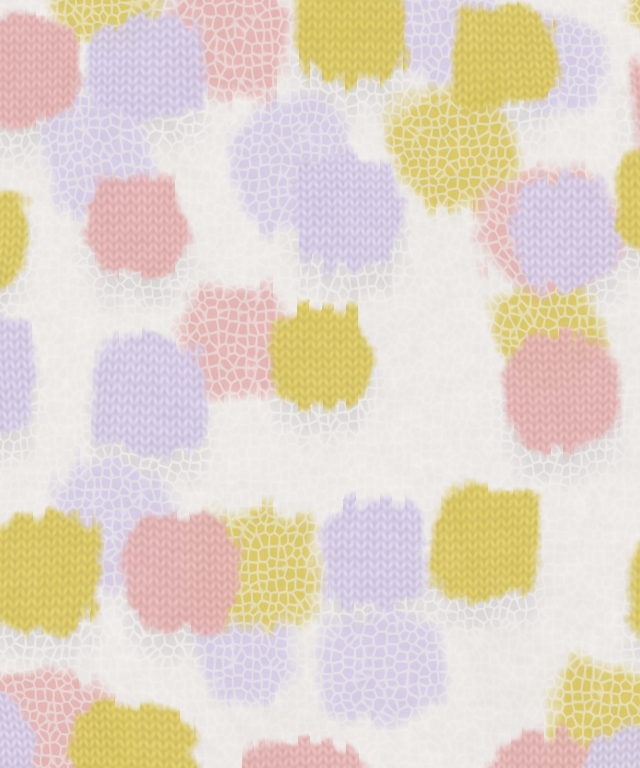
Reproduce this texture procedurally as a Shadertoy shader.

```glsl
const vec3 WOOL = vec3(0.930, 0.918, 0.908);
const vec3 SHADE = vec3(0.835, 0.825, 0.830);
const vec3 LILAC = vec3(0.855, 0.815, 0.925);
const vec3 PINK = vec3(0.915, 0.705, 0.700);
const vec3 YELLOW = vec3(0.870, 0.790, 0.350);
const vec2 STITCH = vec2(0.0155, 0.0125);

vec2 hash2(vec2 p) {
    vec3 q = fract(p.xyx * vec3(0.1031, 0.1030, 0.0973));
    q += dot(q, q.yzx + 33.33);
    return fract((q.xx + q.yz) * q.zy);
}

float noise(vec2 p) {
    vec2 i = floor(p), f = fract(p);
    f = f * f * (3.0 - 2.0 * f);
    float low = mix(hash2(i).x, hash2(i + vec2(1, 0)).x, f.x);
    float high = mix(hash2(i + vec2(0, 1)).x, hash2(i + vec2(1, 1)).x, f.x);
    return mix(low, high, f.y);
}

float fbm(vec2 p) {
    float sum = 0.0, amp = 0.5;
    for (int i = 0; i < 4; i++) {
        sum += amp * noise(p);
        p = p * 2.03 + 7.1;
        amp *= 0.5;
    }
    return sum;
}

mat2 rotate(float a) {
    float c = cos(a), s = sin(a);
    return mat2(c, s, -s, c);
}

vec3 yarnColor(float pick) {
    return pick < 0.41 ? LILAC : pick < 0.68 ? PINK : YELLOW;
}

// Scattered frayed spots: rgb is the yarn colour, a the coverage
vec4 spots(vec2 p, float cell, float seed, float soft, float tilt) {
    vec4 result = vec4(WOOL, 0.0);
    vec2 home = floor(p / cell);
    float column = hash2(vec2(floor(p.x / STITCH.x), seed)).x - 0.5;
    float ragged = fbm(p * 45.0 + seed) - 0.47;
    for (int j = -1; j <= 1; j++)
    for (int i = -1; i <= 1; i++) {
        vec2 id = home + vec2(i, j);
        vec2 place = hash2(id + seed);
        vec2 form = hash2(id + seed + 57.0);
        vec2 q = p - (id + 0.5 + 0.6 * (place - 0.5)) * cell;
        float fray = column * 0.014 * smoothstep(0.02, 0.06, abs(q.y));
        q = rotate((form.y - 0.5) * tilt) * q;
        q *= vec2(mix(0.88, 1.12, place.y), mix(1.1, 0.92, place.x));
        vec2 q2 = q * q;
        float radius = mix(0.066, 0.083, form.x);
        float d = pow(dot(q2, q2 * abs(q)), 0.2) * 0.5 + length(q) * 0.5;
        d += fray + ragged * 0.025 - radius;
        float a = smoothstep(soft, -soft, d) * step(form.y, 0.88);
        float total = a + result.a * (1.0 - a);
        vec3 yarn = yarnColor(fract(dot(id, vec2(0.7549, 0.5698)) + seed * 0.137));
        result = vec4(mix(result.rgb, yarn, a / max(total, 0.001)), total);
    }
    return result;
}

// Irregular net of fine threads: 1 on a thread, 0 in a hole
float mesh(vec2 p) {
    vec2 home = floor(p);
    float nearest = 9.0, second = 9.0;
    for (int j = -1; j <= 1; j++)
    for (int i = -1; i <= 1; i++) {
        vec2 id = home + vec2(i, j);
        float d = length(id + 0.5 + 0.75 * (hash2(id) - 0.5) - p);
        second = min(second, max(nearest, d));
        nearest = min(nearest, d);
    }
    return 1.0 - smoothstep(0.03, 0.38, second - nearest);
}

// Columns of V-shaped stitches: 1 on the yarn, 0 in the grooves
float knit(vec2 p) {
    vec2 s = p / STITCH;
    float x = abs(fract(s.x) - 0.5);
    float leg = 0.5 + 0.5 * cos(6.2832 * (s.y - x * 1.3));
    float rib = 0.5 - 0.5 * cos(12.5664 * x);
    return 0.55 * leg + 0.45 * rib;
}

void mainImage(out vec4 fragColor, in vec2 fragCoord) {
    vec2 p = fragCoord / iResolution.y;
    vec2 sway = vec2(noise(p * 7.0), noise(p * 7.0 + 31.0)) - 0.5;
    vec2 cloth = p + sway * 0.018;
    float net = mesh(cloth / vec2(0.0125, 0.0145));
    float stitch = knit(cloth);
    float fuzz = fbm(p * 70.0) - 0.47;

    vec4 back = spots(cloth, 0.215, 4.0, 0.014, 1.3);
    vec4 front = spots(cloth + vec2(0.11, 0.09), 0.225, 23.0, 0.008, 0.35);
    float shadow = spots(cloth + vec2(0.11, 0.125), 0.225, 23.0, 0.022, 0.35).a;

    // Hazy wool ground with netted shadows
    vec3 color = WOOL + 0.025 * (fbm(p * 6.0) - 0.47) + 0.012 * (net - 0.4);
    color = mix(color, SHADE, shadow * 0.75 * (1.0 - 0.85 * net));

    // Sheer spots seen through the net
    vec3 sheer = mix(back.rgb * 0.97, WOOL, 0.08 + 0.55 * net);
    color = mix(color, sheer, back.a * 0.95);

    // Dense knitted spots
    vec3 dense = front.rgb * (0.90 + 0.13 * stitch);
    dense = mix(dense, WOOL, 0.05 + 0.10 * stitch * noise(cloth * 25.0));
    color = mix(color, dense, front.a * (0.90 + 0.08 * stitch));

    color += fuzz * 0.035;
    fragColor = vec4(clamp(color, 0.0, 1.0), 1.0);
}
```
